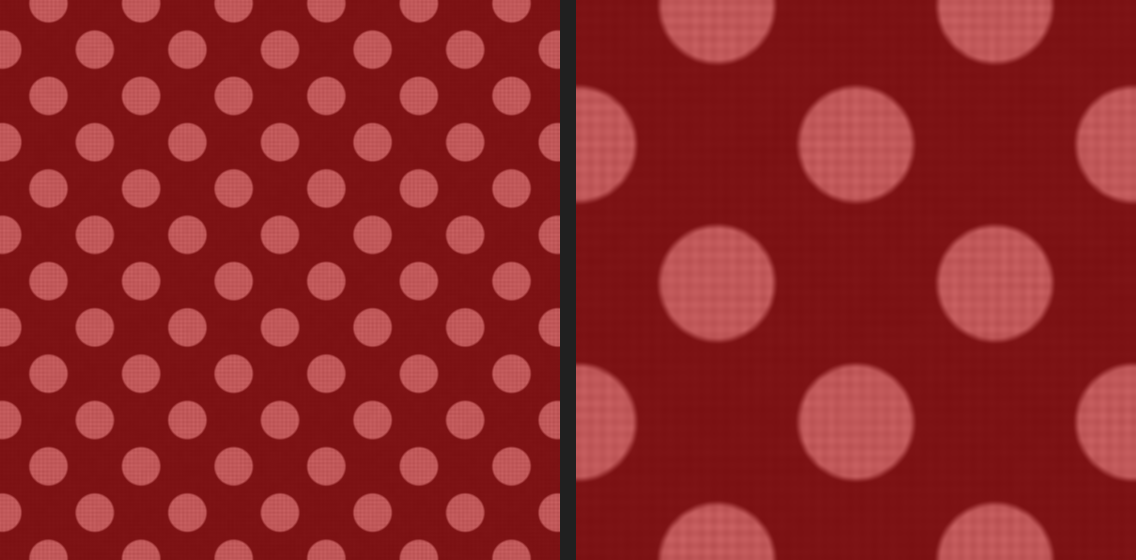
Left: the whole. Right: its middle third, enlarged.
Write a WebGL 1 fragment shader that draws this pattern.

```glsl
precision highp float;
// Pale red polka dots on a dark red cloth, staggered in a half-drop lattice.
// Two square grids, offset by half a pitch, give the distance to the nearest
// dot; a fine uneven thread mesh shades the dots strongly and the ground faintly.

uniform vec2 u_resolution;

const float PITCH = 0.16536;               // spacing of dots within a row
const vec2 DOT_ORIGIN = vec2(0.5, 0.5807); // centre of one dot
const float DOT_RADIUS = 0.0342;
const float EDGE_SOFTNESS = 0.0026;
const float THREADS = 136.0;               // threads across the canvas
const float DOT_WEAVE = 0.030;
const float GROUND_WEAVE = 0.007;
const float MOTTLE = 0.012;
const vec3 GROUND_COLOR = vec3(0.490, 0.070, 0.078);
const vec3 DOT_COLOR = vec3(0.755, 0.345, 0.350);

float hash(vec2 p) {
  vec3 q = fract(vec3(p.xyx) * 0.1031);
  q += dot(q, q.yzx + 33.33);
  return fract((q.x + q.y) * q.z);
}

float valueNoise(vec2 p) {
  vec2 cell = floor(p);
  vec2 f = fract(p);
  f = f * f * (3.0 - 2.0 * f);
  float low = mix(hash(cell), hash(cell + vec2(1.0, 0.0)), f.x);
  float high = mix(hash(cell + vec2(0.0, 1.0)), hash(cell + 1.0), f.x);
  return mix(low, high, f.y);
}

// Distance from p to the nearest point of a square grid.
float gridDistance(vec2 p) {
  return length((fract(p / PITCH + 0.5) - 0.5) * PITCH);
}

// Signed distance to the nearest dot of both staggered grids.
float dotDistance(vec2 p) {
  return min(gridDistance(p), gridDistance(p - 0.5 * PITCH)) - DOT_RADIUS;
}

// Crossed threads of uneven strength, roughly -1 to 1.
float weave(vec2 p) {
  vec2 t = p * THREADS;
  vec2 wave = cos(6.28319 * t);
  float warp = wave.x * mix(0.3, 1.0, valueNoise(t * vec2(1.0, 0.3)));
  float weft = wave.y * mix(0.3, 1.0, valueNoise(t * vec2(0.3, 1.0) + 47.0));
  return 0.6 * (warp + weft);
}

void main() {
  vec2 uv = gl_FragCoord.xy / u_resolution.y;
  float pixel = 1.0 / u_resolution.y;

  // Soft printed edge, never sharper than one pixel.
  float edge = max(EDGE_SOFTNESS, pixel);
  float ink = 1.0 - smoothstep(-edge, edge, dotDistance(uv - DOT_ORIGIN));

  // Cloth grain; the mesh fades out where pixels are too coarse to show it.
  float meshVisible = 1.0 - smoothstep(0.3, 0.5, THREADS * pixel);
  float grain = weave(uv) * meshVisible * mix(GROUND_WEAVE, DOT_WEAVE, ink);
  float mottle = (valueNoise(uv * 90.0) - 0.5) * MOTTLE;

  vec3 color = mix(GROUND_COLOR, DOT_COLOR, ink);
  color += grain + mottle * mix(0.6, 1.0, ink);
  gl_FragColor = vec4(color, 1.0);
}
```
